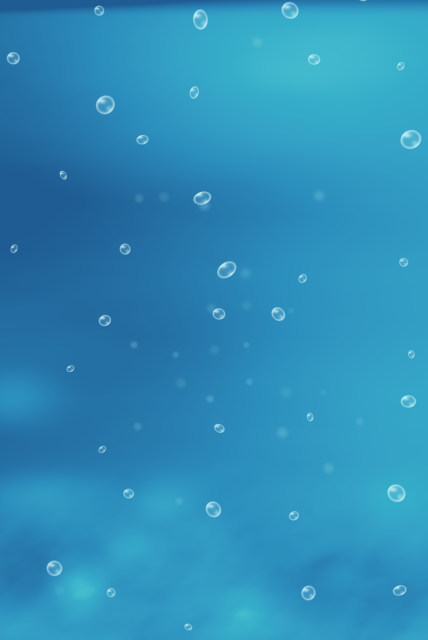
Write a Shadertoy shader that draws this background.

```glsl
// Underwater scene: a blue-to-turquoise field shaped by broad soft glows,
// streaked with noise and rippled light near the floor, then overlaid with
// hashed grids of blurred specks and crisp, glassy bubbles.

float hash(vec2 p) {
    return fract(sin(dot(p, vec2(127.1, 311.7))) * 43758.5453);
}

float noise(vec2 p) {
    vec2 cell = floor(p), f = fract(p);
    f = f * f * (3.0 - 2.0 * f);
    return mix(mix(hash(cell), hash(cell + vec2(1, 0)), f.x),
               mix(hash(cell + vec2(0, 1)), hash(cell + vec2(1, 1)), f.x), f.y);
}

float fbm(vec2 p) {
    float sum = 0.0, amp = 0.5;
    for (int i = 0; i < 4; i++) {
        sum += amp * noise(p);
        p = p * 2.03 + 17.3;
        amp *= 0.5;
    }
    return sum;
}

mat2 rotation(float a) {
    return mat2(cos(a), sin(a), -sin(a), cos(a));
}

float glow(vec2 uv, vec2 centre, vec2 radius) {
    vec2 d = (uv - centre) / radius;
    return exp(-dot(d, d));
}

// Water tint for a light level from 0 (deep) to 5 (brightest)
vec3 waterColour(float level) {
    vec3 c = mix(vec3(0.12, 0.36, 0.575), vec3(0.15, 0.47, 0.67), clamp(level, 0.0, 1.0));
    c = mix(c, vec3(0.17, 0.56, 0.74), clamp(level - 1.0, 0.0, 1.0));
    c = mix(c, vec3(0.20, 0.62, 0.77), clamp(level - 2.0, 0.0, 1.0));
    c = mix(c, vec3(0.21, 0.68, 0.79), clamp(level - 3.0, 0.0, 1.0));
    return mix(c, vec3(0.32, 0.78, 0.82), clamp(level - 4.0, 0.0, 1.0));
}

float lightLevel(vec2 uv, vec2 p) {
    float level = 0.75 + 2.0 * uv.x;

    // Surface light and the deep blue middle
    level += 2.3 * glow(uv, vec2(0.66, 0.90), vec2(0.42, 0.14));
    level += 0.7 * glow(uv, vec2(0.95, 0.38), vec2(0.35, 0.18));
    level -= 0.9 * glow(uv, vec2(0.02, 0.69), vec2(0.35, 0.12));
    level -= 0.7 * glow(uv, vec2(0.36, 0.47), vec2(0.30, 0.20));
    level -= 0.5 * glow(uv, vec2(0.55, 0.68), vec2(0.30, 0.07));
    level += (fbm(p * vec2(2.0, 7.0)) - 0.47) * 0.7;

    // Rippled light near the floor
    float nearFloor = 1.0 - smoothstep(0.10, 0.32, uv.y);
    float ripple = fbm(rotation(-0.45) * p * vec2(6.0, 10.0) + 3.0);
    level += nearFloor * (1.1 - 0.5 * uv.x + (ripple - 0.47) * 3.0);
    level -= 1.4 * glow(uv, vec2(0.85, 0.08), vec2(0.22, 0.08));
    level += 1.8 * glow(uv, vec2(0.03, 0.01), vec2(0.11, 0.04));
    level += 2.4 * glow(uv, vec2(0.19, 0.08), vec2(0.06, 0.04));
    level += 1.8 * glow(uv, vec2(0.31, 0.14), vec2(0.07, 0.035));
    level += 1.8 * glow(uv, vec2(0.39, 0.21), vec2(0.08, 0.04));
    level += 1.7 * glow(uv, vec2(0.09, 0.22), vec2(0.12, 0.04));
    level += 1.5 * glow(uv, vec2(0.03, 0.38), vec2(0.10, 0.04));
    level += 1.3 * glow(uv, vec2(0.60, 0.04), vec2(0.09, 0.05));
    level += 0.8 * glow(uv, vec2(0.92, 0.22), vec2(0.10, 0.05));

    // Shaded top edge
    return level - 3.0 * smoothstep(0.972, 1.005, uv.y);
}

// Blurred specks, densest around the middle
float softSpecks(vec2 p, vec2 uv) {
    vec2 grid = p / 0.09, cell = floor(grid);
    vec2 jitter = vec2(hash(cell + 2.7), hash(cell + 8.1)) - 0.5;
    vec2 d = (fract(grid) - 0.5 - 0.5 * jitter) * 0.09;
    float radius = mix(0.010, 0.021, hash(cell + 5.3));
    float density = 0.08 + 0.5 * glow(uv, vec2(0.55, 0.48), vec2(0.38, 0.22));
    float present = step(hash(cell + 13.9), density);
    return present * (1.0 - smoothstep(0.15, 1.0, length(d) / radius)) * mix(0.12, 0.34, hash(cell + 4.2));
}

// Crisp bubble opacity: thin body, bright rim, two opposed highlights
float bubbles(vec2 p) {
    vec2 grid = p / 0.2, cell = floor(grid);
    vec2 jitter = vec2(hash(cell + 21.4), hash(cell + 34.6)) - 0.5;
    float size = hash(cell + 41.2);
    float radius = mix(0.009, 0.025, size * size);
    vec2 d = (fract(grid) - 0.5 - 0.7 * jitter) * 0.2 / radius;
    vec2 q = rotation(hash(cell + 52.8) * 3.14) * d;
    q.y /= mix(0.68, 1.0, hash(cell + 63.5));
    float dist = length(q), blur = 1.0 / (radius * iResolution.x);
    float body = 1.0 - smoothstep(1.0 - blur, 1.0 + blur, dist);
    float rim = smoothstep(0.6, 1.0, dist) * (0.45 + 0.2 * abs(d.x - d.y));
    float shine = 0.7 * glow(d, vec2(-0.35, 0.4), vec2(0.4, 0.25))
                + 0.4 * glow(d, vec2(0.4, -0.4), vec2(0.3));
    return step(hash(cell + 77.3), 0.9) * body * min(0.1 + rim + shine, 0.9);
}

void mainImage(out vec4 fragColor, in vec2 fragCoord) {
    vec2 uv = fragCoord / iResolution.xy;
    vec2 p = fragCoord / iResolution.x;
    vec3 colour = waterColour(lightLevel(uv, p));
    colour = mix(colour, vec3(0.50, 0.80, 0.88), softSpecks(p, uv));
    colour = mix(colour, vec3(0.80, 0.95, 0.97), bubbles(p));
    fragColor = vec4(colour, 1.0);
}
```
